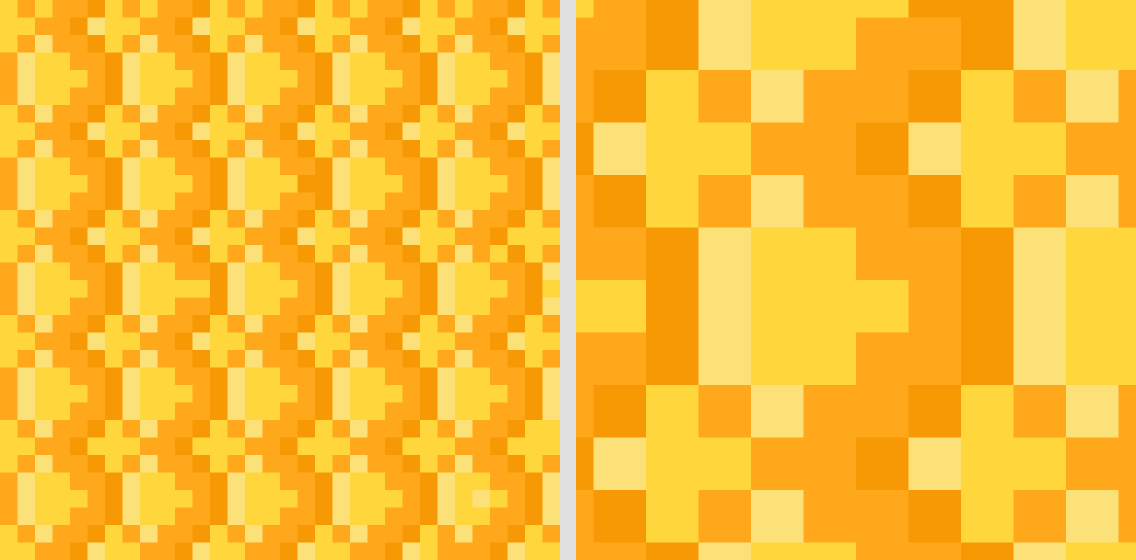
Left, the full canvas; right, a detail of the centre.
Write a Shadertoy shader that draws this pattern.

```glsl
// Golden pixel-art weave: bevelled gems alternating with small crosses, with a few stray pixels.
#define CELLS 32.0        // pixel blocks down the canvas
#define PERIOD 6          // blocks per repeat
#define WEAR 0.013        // share of blocks moved one shade
#define DULL_ROW 4        // repeat row whose crosses have no highlight
#define DULL_COLUMN 4     // repeat column whose crosses often lack one
#define DULL_CHANCE 0.65
#define DARK   vec3(0.97, 0.60, 0.02)
#define ORANGE vec3(1.00, 0.66, 0.11)
#define YELLOW vec3(1.00, 0.84, 0.23)
#define LIGHT  vec3(0.99, 0.88, 0.47)

// Integer hash, 0 to 1
float hash(ivec2 p) {
    uint h = uint(p.x + 64) * 1597334677u ^ uint(p.y + 64) * 3812015801u;
    h = (h ^ (h >> 16)) * 2246822519u;
    h = (h ^ (h >> 13)) * 3266489917u;
    return float((h ^ (h >> 16)) >> 8) / 16777216.0;
}

// Shade of one block: 0 dark, 1 orange, 2 yellow, 3 light
int blockShade(ivec2 block) {
    ivec2 tile = block / PERIOD;
    ivec2 local = (block + PERIOD) % PERIOD;

    // Offsets from the gem centre and from the cross centre
    int gx = local.x - 2;
    int gy = abs((local.y + 5) % PERIOD - 3);
    int cx = (gx + 5) % PERIOD - 3;
    int cy = 3 - gy;
    int crossDist = abs(cx) + cy;

    int shade = 1;
    if ((gx == -2 && gy < 2) || (crossDist == 2 && cx < 0)) {
        // Shadow on the left, absent at the canvas border
        shade = block.x > 0 ? 0 : 1;
    } else if (abs(gx) + gy <= 2) {
        // Gem with a lit left side and tips
        bool lit = gx == -1 || (gy == 2 && block.y > 0);
        shade = lit ? 3 : 2;
    } else if (crossDist <= 1) {
        // Cross with a lit left arm, dulled in places
        bool dull = tile.y == DULL_ROW ||
            (tile.x == DULL_COLUMN && hash(tile + 91) < DULL_CHANCE);
        shade = cx == -1 && !dull ? 3 : 2;
    }

    // Stray blocks, one shade up or down
    if (hash(block) < WEAR) {
        int shift = hash(block + 37) < 0.5 ? -1 : 1;
        shade = clamp(shade + shift, 0, 3);
    }
    return shade;
}

vec3 blockColor(ivec2 block) {
    int shade = blockShade(block);
    return shade == 0 ? DARK : shade == 1 ? ORANGE : shade == 2 ? YELLOW : LIGHT;
}

void mainImage(out vec4 fragColor, in vec2 fragCoord) {
    // Block coordinates, rows counted from the top
    float pixelSize = CELLS / iResolution.y;
    vec2 p = vec2(fragCoord.x, iResolution.y - fragCoord.y) * pixelSize - 0.5;
    ivec2 block = ivec2(floor(p));

    // Blend neighbours over one pixel at block edges
    vec2 blend = clamp((fract(p) - 0.5) / pixelSize + 0.5, 0.0, 1.0);
    vec3 top = mix(blockColor(block), blockColor(block + ivec2(1, 0)), blend.x);
    vec3 bottom = mix(blockColor(block + ivec2(0, 1)), blockColor(block + 1), blend.x);
    fragColor = vec4(mix(top, bottom, blend.y), 1.0);
}
```
